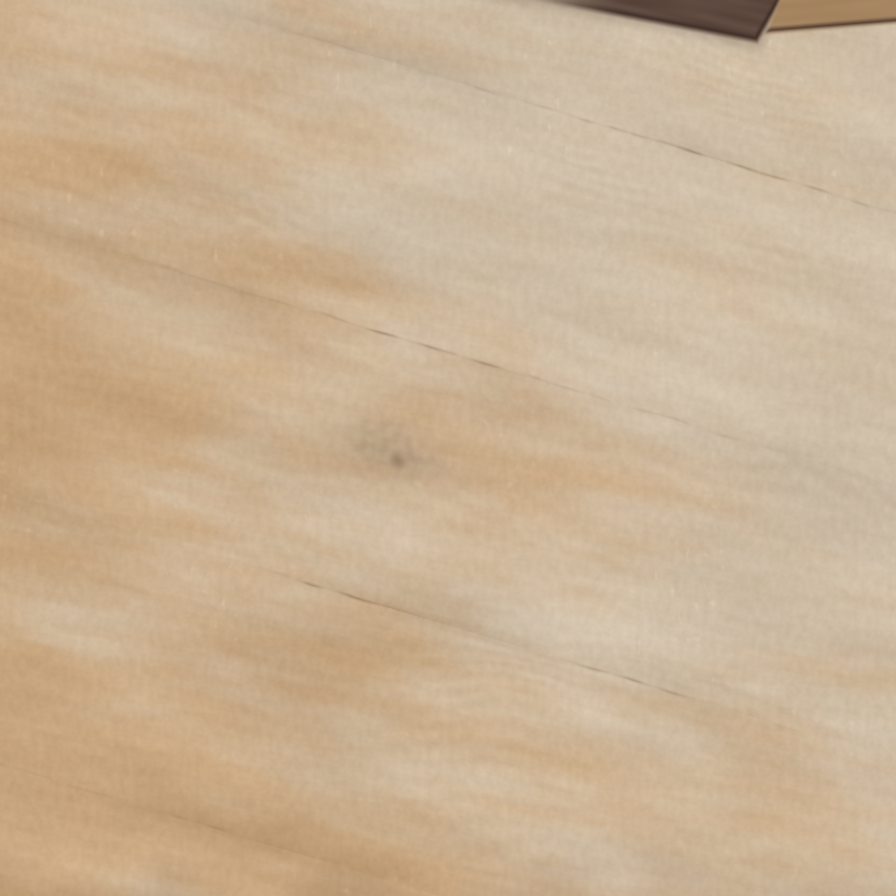
A Shadertoy shader for this texture:

```glsl
const vec3 HONEY = vec3(0.775, 0.640, 0.485);
const vec3 PALE = vec3(0.812, 0.745, 0.655);
const vec3 SEAM_BROWN = vec3(0.48, 0.37, 0.27);
const vec3 KNOT_BROWN = vec3(0.50, 0.40, 0.31);
const vec3 DARK_WOOD = vec3(0.36, 0.28, 0.24);
const vec3 DARK_EDGE = vec3(0.21, 0.15, 0.13);
const vec3 TAN_WOOD = vec3(0.65, 0.52, 0.38);
const float SLOPE = 0.30;
const float PLANK_WIDTH = 0.305;
const float FIRST_SEAM = -0.062;

float hash(vec2 p) {
    vec3 q = fract(vec3(p.xyx) * 0.1031);
    q += dot(q, q.yzx + 33.33);
    return fract((q.x + q.y) * q.z);
}

float cornerSlope(vec2 cell, vec2 offset) {
    float angle = 6.2832 * hash(cell);
    return dot(vec2(cos(angle), sin(angle)), offset);
}

float gradientNoise(vec2 p) {
    vec2 i = floor(p), f = p - i;
    vec2 u = f * f * f * (f * (f * 6.0 - 15.0) + 10.0);
    vec2 e = vec2(1.0, 0.0);
    float low = mix(cornerSlope(i, f), cornerSlope(i + e, f - e), u.x);
    float high = mix(cornerSlope(i + e.yx, f - e.yx), cornerSlope(i + 1.0, f - 1.0), u.x);
    return mix(low, high, u.y);
}

float fbm(vec2 p) {
    float sum = 0.0, amp = 0.6;
    for (int k = 0; k < 4; k++) {
        sum += amp * gradientNoise(p);
        p = mat2(1.6, 0.2, -0.2, 2.1) * p + 17.3;
        amp *= 0.55;
    }
    return sum;
}

// 1 inside a negative distance, with a soft edge
float inside(float d, float blur) {
    return 1.0 - smoothstep(-blur, blur, d);
}

// Streaks, faint growth rings and pores along the plank
float grain(vec2 g, float row) {
    vec2 shift = vec2(row * 7.3, row * 3.1);
    float streak = fbm(g * vec2(3.5, 13.0) + shift);
    float fine = fbm(g * vec2(18.0, 60.0) + shift);
    float warp = gradientNoise(g * vec2(5.0, 9.0) + shift);
    float ringMask = smoothstep(0.1, 0.4, gradientNoise(g * vec2(4.0, 8.0) - shift));
    float rings = sin(g.y * 330.0 + warp * 22.0) * ringMask;
    return 0.062 * streak + 0.028 * fine + 0.008 * rings;
}

// Soft joint, broken into dashes that come and go along its length
float seam(float across, float along, float row) {
    float wobble = 0.003 * gradientNoise(vec2(along * 18.0, row * 5.7 + 0.3));
    float line = inside(abs(across + wobble) - 0.0006, 0.0032);
    float stretch = smoothstep(-0.25, 0.35, gradientNoise(vec2(along * 4.0, row * 9.1 + 0.4)));
    float dashes = smoothstep(-0.3, 0.45, gradientNoise(vec2(along * 34.0, row * 3.3 + 0.7)));
    return line * stretch * (0.12 + 0.68 * dashes);
}

// Blurred smudge with a small dark core
float knot(vec2 p, vec2 center) {
    vec2 d = p - center;
    d.y -= SLOPE * d.x;
    float ragged = 1.0 + 1.3 * gradientNoise(p * 75.0);
    float halo = exp(-dot(d * vec2(20.0, 34.0), d * vec2(20.0, 34.0)));
    d = p - center - vec2(0.008, 0.012);
    float core = exp(-dot(d, d) * 14000.0);
    return 0.24 * halo * ragged + 0.27 * core;
}

vec3 furniture(vec3 col, vec2 p) {
    // Dark slanted board
    float lower = p.y - 0.045 - 0.19 * (p.x - 0.835);
    float right = p.x - 0.845 + 0.57 * (p.y - 0.047);
    float board = max(lower, right);
    float streak = gradientNoise(vec2(p.x * 12.0, lower * 110.0));
    col *= 1.0 - 0.16 * inside(board - 0.006, 0.012);
    vec3 wood = DARK_WOOD + 0.05 * streak;
    wood = mix(wood, DARK_EDGE, 0.8 * inside(abs(board + 0.004) - 0.002, 0.004));
    col = mix(col, wood, inside(board, 0.004) * smoothstep(0.57, 0.70, p.x));
    // Tan box with a dark lower rim
    float base = p.y - 0.036 + 0.08 * (p.x - 0.87);
    float box = max(base, 0.870 - p.x - 0.4 * p.y);
    wood = TAN_WOOD + 0.04 * gradientNoise(vec2(p.x * 8.0, base * 90.0));
    wood = mix(wood, DARK_EDGE, 0.85 * inside(abs(base + 0.003) - 0.002, 0.004));
    return mix(col, wood, inside(box, 0.004));
}

void mainImage(out vec4 fragColor, in vec2 fragCoord) {
    vec2 p = fragCoord / iResolution.xy;
    p.y = 1.0 - p.y;

    // Plank coordinates
    float v = p.y - SLOPE * p.x;
    float plank = (v - FIRST_SEAM) / PLANK_WIDTH;
    float row = floor(plank);
    float nearest = floor(plank + 0.5);
    float across = (plank - nearest) * PLANK_WIDTH;
    vec2 g = vec2(p.x, p.y - 0.24 * p.x);

    // Warm to pale drift over the floor, continuous across the joints
    float drift = 0.59 + 0.85 * (p.x - 0.5) - 0.38 * (p.y - 0.5);
    drift += 0.85 * fbm(g * vec2(2.4, 6.0) + 5.3);
    drift += 0.40 * fbm(g * vec2(8.0, 22.0) + 40.0);
    vec3 col = mix(HONEY, PALE, smoothstep(-0.05, 1.0, drift));
    col += 0.004 + grain(g, row) * vec3(0.9, 1.0, 1.05);
    col += 0.035 * gradientNoise(g * vec2(4.0, 10.0) + 71.0);

    // Soft mottling and small upright flecks
    col += 0.024 * gradientNoise(p * vec2(120.0, 75.0));
    col += 0.014 * gradientNoise(p * 210.0 + 9.0);
    float fleck = smoothstep(0.34, 0.6, gradientNoise(p * vec2(110.0, 75.0) + 31.0));
    col += 0.035 * fleck * smoothstep(0.0, 0.3, gradientNoise(p * 6.0 + 2.0));

    // Shade beside the joints, joints, knot
    float shade = smoothstep(-0.3, 0.3, gradientNoise(g * 5.0));
    col *= 1.0 - 0.05 * exp(-abs(across) * 55.0) * shade;
    col = mix(col, SEAM_BROWN, seam(across, p.x, nearest));
    col = mix(col, KNOT_BROWN, knot(p, vec2(0.435, 0.502)));

    // Darker lower left border
    float border = smoothstep(0.95, 1.03, p.y + 0.10 * gradientNoise(p * 9.0));
    col = mix(col, SEAM_BROWN, 0.18 * border * (1.0 - 0.6 * p.x));

    fragColor = vec4(furniture(col, p), 1.0);
}
```
